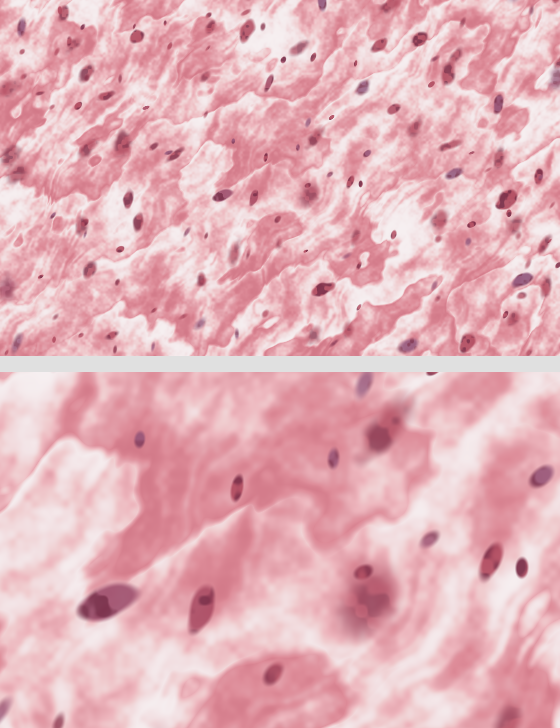
Top: the whole. Bottom: its middle third, enlarged.
Reproduce this texture procedurally as a WebGL 1 fragment shader.

```glsl
precision highp float;
// Stained soft tissue: pink fibrous clumps that fade upward into pale gaps.
// A noise-bent sawtooth forms the clumps, stretched noise adds the fibres,
// and jittered grid cells scatter dark oval nuclei and small flecks.

uniform vec2 u_resolution;

const vec3 DEEP_ROSE = vec3(0.82, 0.47, 0.53);
const vec3 ROSE = vec3(0.87, 0.55, 0.60);
const vec3 SALMON = vec3(0.89, 0.63, 0.67);
const vec3 PINK = vec3(0.93, 0.71, 0.74);
const vec3 PALE_PINK = vec3(0.94, 0.80, 0.81);
const vec3 BLUSH = vec3(0.95, 0.88, 0.89);
const vec3 GAP_WHITE = vec3(0.965, 0.94, 0.945);
const vec3 NUCLEUS_RED = vec3(0.69, 0.29, 0.37);
const vec3 NUCLEUS_PURPLE = vec3(0.56, 0.33, 0.48);
const vec3 CHROMATIN = vec3(0.42, 0.13, 0.24);
const float FIBRE_ANGLE = 0.95;

float hash(vec2 p) {
  return fract(sin(dot(p, vec2(127.1, 311.7))) * 43758.5);
}

float noise(vec2 p) {
  vec2 cell = floor(p);
  vec2 f = fract(p);
  vec2 w = f * f * (3.0 - 2.0 * f);
  float low = mix(hash(cell), hash(cell + vec2(1.0, 0.0)), w.x);
  float high = mix(hash(cell + vec2(0.0, 1.0)), hash(cell + 1.0), w.x);
  return mix(low, high, w.y);
}

vec2 rotate(vec2 p, float angle) {
  float c = cos(angle);
  float s = sin(angle);
  return vec2(c * p.x + s * p.y, c * p.y - s * p.x);
}

float fbm(vec2 p) {
  float sum = 0.0;
  float weight = 0.533;
  for (int i = 0; i < 4; i++) {
    sum += weight * noise(p);
    p = rotate(p, 0.6) * 2.03 + 17.3;
    weight *= 0.5;
  }
  return sum;
}

// Gradual rise with a short soft fall at the end of each period.
float softSaw(float phase, float fall) {
  float f = fract(phase);
  return min(f / (1.0 - fall), (1.0 - f) / fall);
}

float ramp(float a, float b, float t) {
  return clamp((t - a) / (b - a), 0.0, 1.0);
}

vec3 stain(float t) {
  vec3 c = mix(DEEP_ROSE, ROSE, ramp(0.0, 0.10, t));
  c = mix(c, SALMON, ramp(0.10, 0.27, t));
  c = mix(c, PINK, ramp(0.27, 0.48, t));
  c = mix(c, PALE_PINK, ramp(0.48, 0.70, t));
  c = mix(c, BLUSH, ramp(0.70, 0.88, t));
  return mix(c, GAP_WHITE, ramp(0.88, 1.0, t));
}

// Tissue paleness from 0 (dense) to 1 (empty gap).
float tissue(vec2 p) {
  vec2 bend = vec2(fbm(p * 5.0 + 3.7), fbm(p * 5.0 + 41.2)) - 0.5;
  vec2 q = rotate(p + 0.16 * bend, FIBRE_ANGLE);
  float fibre = 0.6 * noise(q * vec2(11.0, 48.0)) + 0.4 * noise(q * vec2(26.0, 95.0));
  float phase = dot(p, vec2(-1.9, 3.1)) + 3.6 * fbm(rotate(p, 0.6) * vec2(4.0, 6.0));
  float clump = softSaw(phase + 0.35 * (fibre - 0.5), 0.13) - 0.5;
  float strength = mix(0.45, 1.4, noise(p * 4.5 + 8.1));
  float cloud = fbm(p * 9.0 + 23.0) - 0.5;
  float grain = 0.6 * noise(p * 75.0 + 4.0 * bend) + 0.4 * noise(p * 140.0) - 0.5;
  float x = clump * strength + 1.5 * cloud + 0.9 * (fibre - 0.5) + 0.6 * grain;
  return 1.0 / (1.0 + exp(-4.3 * x));
}

// Lays jittered ovals over a base colour, one at most per grid cell.
vec3 addNuclei(vec3 base, vec2 p, float spacing, float radius, float share, float seed) {
  vec2 home = floor(p / spacing);
  float mottle = noise(p * 95.0 + seed);
  float wobble = 0.5 * (noise(p * 50.0 + seed) - 0.5);
  for (int j = -1; j <= 1; j++) {
    for (int i = -1; i <= 1; i++) {
      vec2 cell = home + vec2(float(i), float(j));
      vec2 id = cell + seed;
      vec2 jitter = vec2(hash(id + 1.3), hash(id + 5.9));
      vec2 offset = p - (cell + 0.1 + 0.8 * jitter) * spacing;
      float angle = FIBRE_ANGLE + 1.3 * (hash(id + 9.1) - 0.5);
      float size = radius * mix(0.65, 1.2, hash(id + 2.7));
      vec2 axes = size * vec2(1.25, mix(0.45, 0.9, hash(id + 7.7)));
      float d = length(rotate(offset, angle) / axes) + wobble;
      float blur = mix(0.2, 0.75, hash(id + 4.4));
      float cover = 1.0 - smoothstep(1.0 - blur, 1.0 + blur, d);
      float present = step(hash(id + 6.2), share);
      float opacity = mix(1.0, 0.55, blur) * present;
      vec3 body = mix(NUCLEUS_RED, NUCLEUS_PURPLE, smoothstep(0.6, 0.95, hash(id + 3.1)));
      float dark = smoothstep(0.4, 0.75, mottle) * (1.0 - 0.7 * blur);
      base = mix(base, mix(body, CHROMATIN, dark), cover * opacity);
    }
  }
  return base;
}

void main() {
  vec2 p = gl_FragCoord.xy / u_resolution.y;
  vec3 color = stain(tissue(p));
  color = addNuclei(color, p, 0.135, 0.022, 0.72, 11.0);
  color = addNuclei(color, p, 0.09, 0.009, 0.4, 57.0);
  gl_FragColor = vec4(color, 1.0);
}
```
